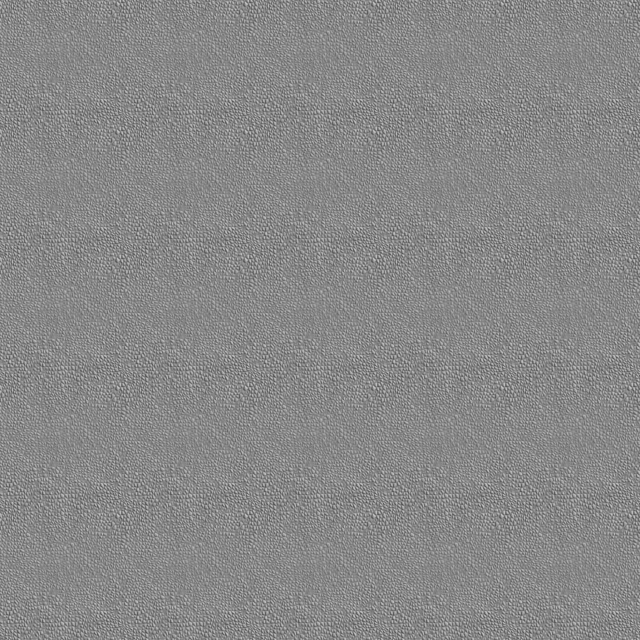
Give the GLSL for this texture map, as a Shadertoy shader.

```glsl
// Fine grey leather: a square patch of pebbled grain repeated evenly both ways.
// Each pebble is a wrapped Voronoi cell, stretched along a leaning, turning flow;
// its height is embossed by a light across that flow, with darker creases.

#define REPEATS 5.0       // patches across and down
#define GRAINS 40.0       // pebbles along one patch
#define JITTER 0.9        // irregularity of pebble centres
#define STRETCH 0.62      // distance scale along the flow
#define BEND 0.7          // warp of the grain, in pebbles
#define CREASE 0.55       // width of the creases, in pebbles
#define RELIEF 0.2        // strength of the emboss
#define SHADE 0.08        // darkening in the creases
#define WRINKLE 0.045     // fine roughness on the pebbles
#define BASE 0.542        // mean grey
#define SAMPLES 3         // samples per pixel side

const float TAU = 6.28318;
const vec2 LIGHT = vec2(0.8, 0.6);

// Integer hash, two values in 0..1
vec2 hash2(vec2 cell) {
    uvec2 v = uvec2(cell + 17.0) * 1664525u + 1013904223u;
    v.x += v.y * 1664525u;
    v.y += v.x * 1664525u;
    v ^= v >> 16u;
    v.x += v.y * 1664525u;
    v.y += v.x * 1664525u;
    v ^= v >> 16u;
    return vec2(v & 0xffffu) / 65535.0;
}

// Smooth noise with a whole period, two channels in -1..1
vec2 wrapNoise(vec2 p, float period) {
    vec2 i = floor(p), f = fract(p);
    f = f * f * (3.0 - 2.0 * f);
    vec2 a = hash2(mod(i, period));
    vec2 b = hash2(mod(i + vec2(1, 0), period));
    vec2 c = hash2(mod(i + vec2(0, 1), period));
    vec2 d = hash2(mod(i + vec2(1, 1), period));
    return 2.0 * mix(mix(a, b, f.x), mix(c, d, f.x), f.y) - 1.0;
}

// Height of the pebbles: 0 in the creases, rounded up to 1 on top
float pebbleHeight(vec2 p, vec2 flow) {
    vec2 cell = floor(p);
    float nearest = 8.0, second = 8.0, top = 1.0;
    for (int y = -1; y <= 1; y++)
    for (int x = -1; x <= 1; x++) {
        vec2 id = cell + vec2(x, y);
        vec2 rnd = hash2(mod(id, GRAINS));
        vec2 d = id + 0.5 + JITTER * (rnd - 0.5) - p;
        float dist = length(vec2(dot(d, flow) * STRETCH, d.x * flow.y - d.y * flow.x));
        if (dist < nearest) {
            second = nearest;
            nearest = dist;
            top = 0.7 + 0.3 * fract(rnd.x * 7.0 + rnd.y * 3.0);
        } else {
            second = min(second, dist);
        }
    }
    return top * smoothstep(0.0, CREASE, second - nearest);
}

float leather(vec2 uv) {
    vec2 patchPos = fract(uv * REPEATS);

    // Grain is slightly finer and flatter above the middle of each patch
    vec2 phase = TAU * (patchPos - vec2(0.5, 0.58));
    vec2 p = GRAINS * (patchPos + vec2(0.04, 0.08) * sin(phase) / TAU);
    float depth = 1.0 - 0.17 * cos(phase.y) - 0.08 * cos(phase.x);

    // Bent rows and a turning direction
    p += BEND * wrapNoise(patchPos * 5.0, 5.0);
    vec2 turn = wrapNoise(patchPos * 3.0 + 0.5, 3.0);
    float angle = 2.2 + 0.55 * turn.x;
    vec2 flow = vec2(cos(angle), sin(angle));

    // Emboss along the light, then darken the creases
    float lit = pebbleHeight(p - 0.2 * LIGHT, flow);
    float unlit = pebbleHeight(p + 0.2 * LIGHT, flow);
    float tone = RELIEF * (lit - unlit) + SHADE * (0.5 * (lit + unlit) - 0.4);

    // Small wrinkles and a faint mottling of the whole patch
    float wrinkle = WRINKLE * wrapNoise(patchPos * 96.0, 96.0).x;
    float mottle = 0.014 * wrapNoise(patchPos * 8.0, 8.0).y;
    return BASE + depth * (tone + wrinkle) + mottle;
}

void mainImage(out vec4 fragColor, in vec2 fragCoord) {
    float grey = 0.0;
    for (int j = 0; j < SAMPLES; j++)
    for (int i = 0; i < SAMPLES; i++) {
        vec2 offset = (vec2(i, j) + 0.5) / float(SAMPLES) - 0.5;
        grey += leather((fragCoord + offset) / iResolution.xy);
    }
    grey /= float(SAMPLES * SAMPLES);
    fragColor = vec4(vec3(grey), 1.0);
}
```
